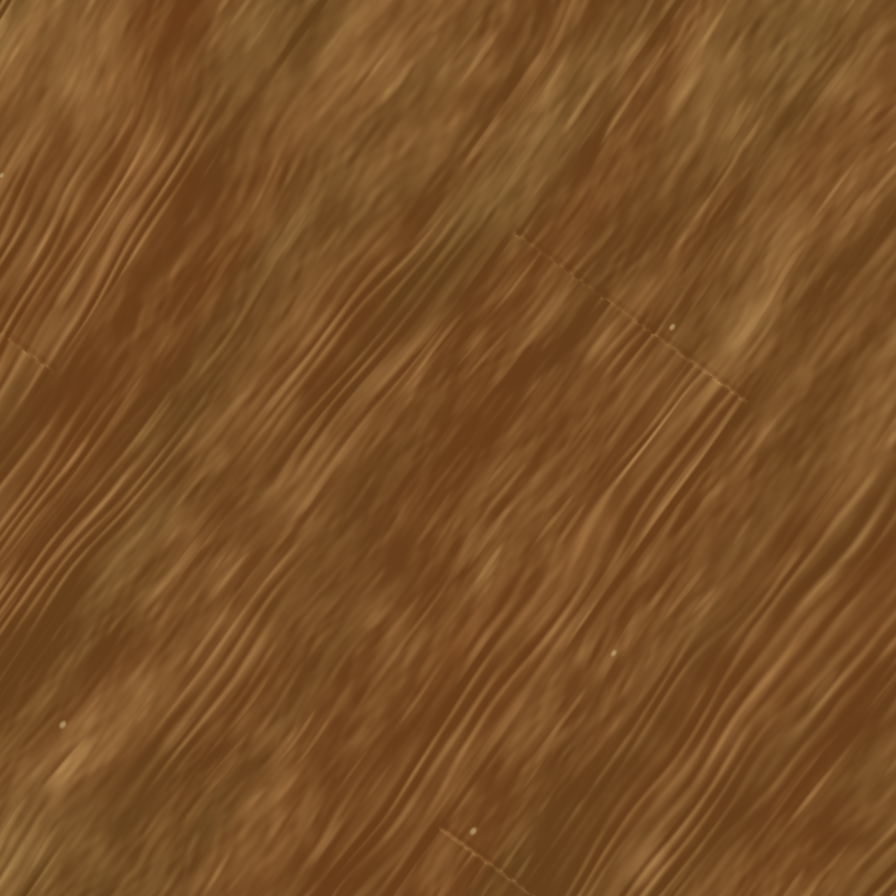
Reproduce this texture procedurally as a three.js fragment shader.

```glsl
// Brown timber boards laid on the diagonal, with rough brushed grain.
// A height field of long fibres and small dents is lit across the grain,
// over soft stains; pores, pale flecks and worn joints finish the tone.
varying vec2 vUv;

float hash(vec2 p) {
  return fract(sin(dot(p, vec2(127.1, 311.7))) * 43758.5453);
}

float noise(vec2 p) {
  vec2 i = floor(p);
  vec2 f = fract(p);
  f = f * f * (3.0 - 2.0 * f);
  return mix(mix(hash(i), hash(i + vec2(1.0, 0.0)), f.x),
             mix(hash(i + vec2(0.0, 1.0)), hash(i + vec2(1.0, 1.0)), f.x), f.y);
}

// Zero-centred layered noise
float fbm(vec2 p) {
  float sum = 0.0;
  float gain = 0.5;
  for (int i = 0; i < 4; i++) {
    sum += gain * (noise(p) - 0.5);
    p = p * 2.03 + 17.3;
    gain *= 0.5;
  }
  return sum;
}

// Soft line of the given half width around distance zero
float line(float d, float halfWidth) {
  return 1.0 - smoothstep(0.2 * halfWidth, halfWidth, abs(d));
}

// Surface height: long fibres where brushed, short dents elsewhere
float relief(vec2 g, vec2 seed, float brushed) {
  float phase = g.y * 58.0 + 2.0 * noise(g * vec2(2.5, 8.0) + seed)
              + 1.0 * noise(g * vec2(8.0, 40.0) + seed);
  float crest = pow(0.5 + 0.5 * sin(6.2832 * phase), 1.6);
  float fibre = crest * (0.25 + 0.9 * noise(g * vec2(6.0, 55.0) + seed + 8.0));
  fibre += 0.7 * noise(g * vec2(7.0, 130.0) + seed + 15.0);
  float dents = 0.8 * noise(g * vec2(28.0, 75.0) + seed + 40.0)
              + 0.6 * noise(g * vec2(50.0, 150.0) + seed + 46.0);
  return mix(dents, fibre, brushed);
}

// Sparse pale chips, at most one in each cell
float flecks(vec2 p) {
  vec2 cell = floor(p * 7.0);
  vec2 centre = 0.2 + 0.6 * vec2(hash(cell + 3.1), hash(cell + 7.7));
  vec2 d = (fract(p * 7.0) - centre) / 7.0;
  float size = mix(0.003, 0.007, hash(cell + 1.9));
  return step(0.88, hash(cell)) * (1.0 - smoothstep(0.2, 1.0, length(d * vec2(0.7, 1.0)) / size));
}

void main() {
  // x runs along the grain, y across it
  vec2 p = vec2(dot(vUv, vec2(0.588, 0.809)), dot(vUv, vec2(0.809, -0.588)));

  // Staggered boards
  float row = floor((p.y - 0.028) / 0.323);
  float along = (p.x - 0.936 + 0.586 * row) / 1.6;
  float board = floor(along);
  vec2 seed = 40.0 * vec2(hash(vec2(row, board)), hash(vec2(board + 5.0, row)));
  float endJoint = (fract(along + 0.5) - 0.5) * 1.6;
  float sideJoint = (fract((p.y - 0.028) / 0.323 + 0.5) - 0.5) * 0.323;

  // Bend the grain, alike on all boards so that long sides nearly vanish
  vec2 g = p;
  g.y += 0.07 * (noise(p * vec2(2.0, 2.6) + 6.0) - 0.5)
       + 0.014 * (noise(p * vec2(9.0, 13.0) + 9.0) - 0.5);

  // Stains and mottling shared by the floor
  float tone = 0.45 + 0.95 * fbm(g * vec2(5.0, 9.0) + 21.0);
  tone += 0.6 * fbm(g * vec2(18.0, 30.0) + 4.0);

  // Relief lit across the grain, plus its own worn colour
  float brushed = smoothstep(0.34, 0.6, noise(g * vec2(2.6, 5.5) + seed + 31.0));
  float height = relief(g, seed, brushed);
  float slope = height - relief(g + vec2(0.001, 0.004), seed, brushed);
  float grain = 0.42 * slope + 0.26 * (height - 0.7);
  grain += 0.36 * (noise(g * vec2(4.0, 42.0) + seed) - 0.5);
  grain += 0.34 * (noise(g * vec2(18.0, 190.0) + seed) - 0.5);

  // Long dark pores and short bright fibres
  float pores = smoothstep(0.66, 0.95, noise(g * vec2(4.0, 26.0) + 12.0));
  float fibres = smoothstep(0.7, 0.96, noise(g * vec2(11.0, 105.0) + seed + 23.0));
  grain += 0.42 * fibres;
  tone += grain * smoothstep(0.0, 0.006, abs(sideJoint)) - 0.36 * pores;

  // Worn joints, the long ones showing only here and there
  float wear = smoothstep(0.35, 0.8, noise(p * 9.0 + 3.0));
  tone += line(endJoint, 0.004) * (0.05 + 0.35 * wear);
  tone -= line(endJoint - 0.005, 0.005) * 0.12;
  tone -= line(sideJoint, 0.006) * 0.4 * wear;
  tone += line(sideJoint + 0.009, 0.006) * 0.35 * wear;

  // Keep the darks shallow, so that highlights reach further than shadows
  float lift = tone - 0.1;
  tone = 0.1 + 0.5 * (lift + sqrt(lift * lift + 0.03));

  // Walnut to tan, with reddish and olive drifts
  vec3 color = mix(vec3(0.376, 0.223, 0.083), vec3(0.577, 0.412, 0.23), tone);
  float drift = fbm(g * vec2(3.0, 13.0) + 50.0);
  color += drift * vec3(0.05, -0.025, -0.015);
  color = mix(color, vec3(0.74, 0.65, 0.45), 0.75 * flecks(p));
  gl_FragColor = vec4(color, 1.0);
}
```
